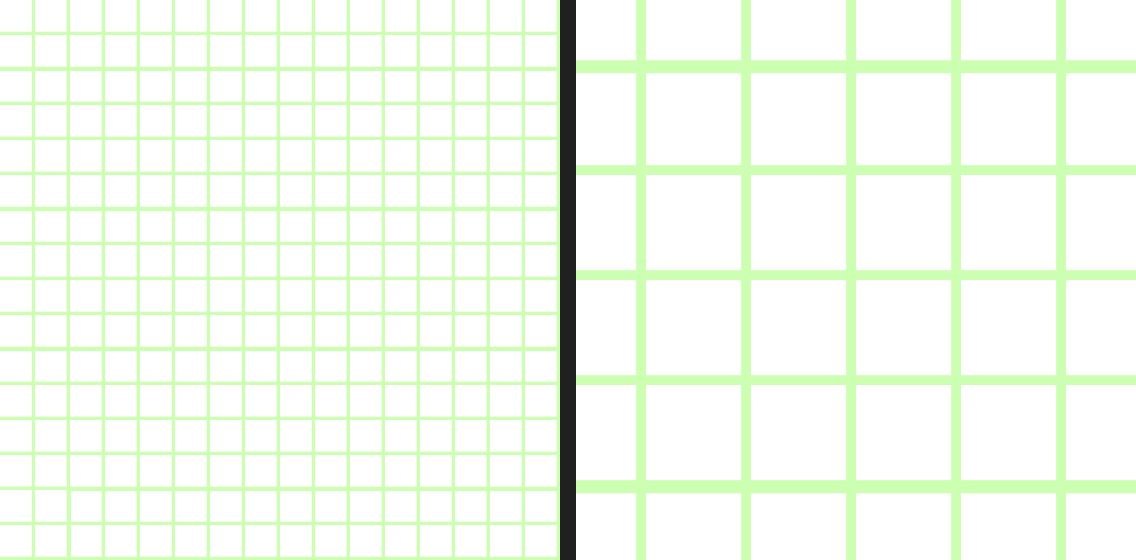
Left, the full canvas; right, a detail of the centre.
A Shadertoy shader for this pattern:

```glsl
// Pale green square grid on white, with every fourth horizontal rule heavier.
#define CELLS 16.0
#define LINE_WIDTH 0.09375
#define EXTRA_WIDTH 0.03125
#define HEAVY_EVERY 4.0
#define HEAVY_PHASE 2.0
#define CORNER_CELLS vec2(2.0, 14.0)
#define PAPER_COLOR vec3(1.0)
#define LINE_COLOR vec3(0.80, 1.0, 0.70)

// Smooth coverage of bands that end at each cell boundary, plus an extra part
vec2 ruleCoverage(vec2 offset, vec2 extra, vec2 pixel) {
    vec2 nearEdge = clamp((offset + LINE_WIDTH) / pixel + 0.5, 0.0, 1.0);
    vec2 farEdge = clamp((extra - offset) / pixel + 0.5, 0.0, 1.0);
    return nearEdge * farEdge;
}

void mainImage(out vec4 fragColor, in vec2 fragCoord) {
    // Cell coordinates, counted from the upper left
    vec2 uv = fragCoord / iResolution.xy;
    vec2 cell = vec2(uv.x, 1.0 - uv.y) * CELLS;
    vec2 pixel = CELLS / iResolution.xy;
    vec2 index = floor(cell + 0.5);

    // Heavy rows, except where the lower left corner patch interrupts one
    vec2 cornerStart = CORNER_CELLS - LINE_WIDTH;
    bool heavyRow = mod(index.y, HEAVY_EVERY) == HEAVY_PHASE;
    bool cornerRow = index.y == CORNER_CELLS.y && cell.x < cornerStart.x;

    // The right side of the patch is a short heavy column
    bool heavyColumn = index.x == CORNER_CELLS.x && cell.y > cornerStart.y;

    vec2 extra = EXTRA_WIDTH * vec2(heavyColumn, heavyRow && !cornerRow);
    vec2 rules = ruleCoverage(cell - index, extra, pixel);
    float ink = 1.0 - (1.0 - rules.x) * (1.0 - rules.y);
    fragColor = vec4(mix(PAPER_COLOR, LINE_COLOR, ink), 1.0);
}
```
